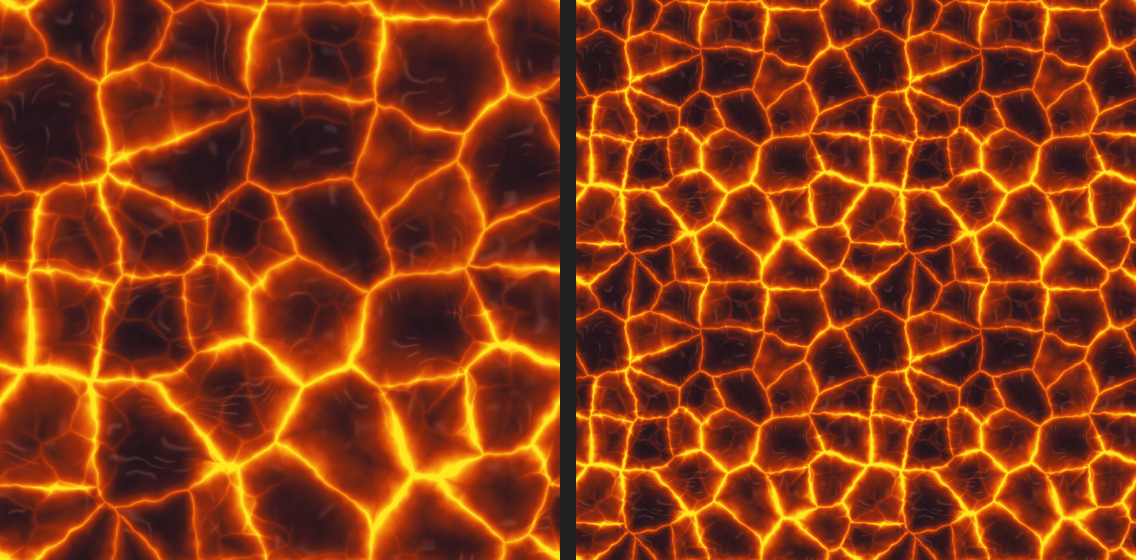
Left, the tile; right, the same tile 2 across and 2 down.
Give the GLSL for this texture, as a Shadertoy shader.

```glsl
// Cracked lava: dark crust plates with glowing, molten seams between them.
// A warped, wrapping Voronoi gives distance to the seams; exponential falloff
// turns it into heat, noise varies that heat, and a colour ramp paints it.

const float PLATES = 6.0;          // plates across the canvas
const float SHARDS = 13.0;         // fine secondary cracks across the canvas
const float WARP = 0.030;          // large bending of the seams
const float FINE_WARP = 0.010;     // small jaggedness of the seams
const float COOL_WIDTH = 0.10;     // glow reach in cool areas, in plates
const float HOT_WIDTH = 0.30;      // glow reach in hot areas
const float CORE_WIDTH = 0.035;    // bright thread inside each seam
const float CORE_HEAT = 0.24;
const float CRACK_HEAT = 0.20;
const float TURBULENCE = 0.30;
const float STROKE_COUNT = 45.0;   // density of the crust wrinkles
const float STROKE_LIGHT = 0.13;

const int STOPS = 7;
const vec3 RAMP[STOPS] = vec3[STOPS](
    vec3(0.14, 0.08, 0.10),  // cold crust
    vec3(0.26, 0.10, 0.10),  // crust
    vec3(0.42, 0.14, 0.08),  // warm crust
    vec3(0.59, 0.16, 0.05),  // red glow
    vec3(0.82, 0.27, 0.04),  // orange glow
    vec3(0.96, 0.56, 0.05),  // amber
    vec3(1.00, 0.90, 0.11)); // yellow melt
const float STOP_HEAT[STOPS] = float[STOPS](0.0, 0.13, 0.27, 0.44, 0.63, 0.83, 1.03);

vec2 hash2(vec2 cell, float seed) {
    vec3 p = fract(vec3(cell.xyx + seed * 7.31) * vec3(0.1031, 0.1030, 0.0973));
    p += dot(p, p.yzx + 33.33);
    return fract((p.xx + p.yz) * p.zy);
}

// Value noise that wraps after freq cells.
float noise(vec2 uv, float freq, float seed) {
    vec2 p = uv * freq;
    vec2 i = floor(p), f = p - i;
    f = f * f * f * (f * (f * 6.0 - 15.0) + 10.0);
    vec2 a = mod(i, freq), b = mod(i + 1.0, freq);
    float low = mix(hash2(a, seed).x, hash2(vec2(b.x, a.y), seed).x, f.x);
    float high = mix(hash2(vec2(a.x, b.y), seed).x, hash2(b, seed).x, f.x);
    return mix(low, high, f.y);
}

float fbm(vec2 uv, float freq, float seed) {
    float sum = 0.0, weight = 0.5;
    for (int octave = 0; octave < 4; octave++) {
        sum += weight * noise(uv, freq, seed + float(octave));
        freq *= 2.0;
        weight *= 0.55;
    }
    return sum;
}

vec2 warp(vec2 uv, float freq, float seed) {
    return vec2(noise(uv, freq, seed), noise(uv, freq, seed + 1.0)) - 0.5;
}

vec2 cellPoint(vec2 cell, float count, float seed) {
    return cell + 0.08 + 0.84 * hash2(mod(cell, count), seed);
}

// Returns distance to the nearest cell border and a random value of the cell.
vec2 voronoi(vec2 uv, float count, float seed) {
    vec2 p = uv * count, base = floor(p);
    vec2 homeCell = base, home = vec2(0.0);
    float nearest = 1e3;
    for (int y = -1; y <= 1; y++)
    for (int x = -1; x <= 1; x++) {
        vec2 cell = base + vec2(x, y);
        vec2 r = cellPoint(cell, count, seed) - p;
        if (dot(r, r) < nearest) {
            nearest = dot(r, r);
            home = r;
            homeCell = cell;
        }
    }
    float border = 1e3;
    for (int y = -2; y <= 2; y++)
    for (int x = -2; x <= 2; x++) {
        if (x == 0 && y == 0) continue;
        vec2 r = cellPoint(homeCell + vec2(x, y), count, seed) - p;
        border = min(border, dot(0.5 * (home + r), normalize(r - home)));
    }
    return vec2(max(border, 0.0), hash2(mod(homeCell, count), seed + 5.0).y);
}

vec3 lavaColor(float heat) {
    vec3 color = RAMP[0];
    for (int i = 1; i < STOPS; i++)
        color = mix(color, RAMP[i], clamp((heat - STOP_HEAT[i - 1]) / (STOP_HEAT[i] - STOP_HEAT[i - 1]), 0.0, 1.0));
    return color;
}

void mainImage(out vec4 fragColor, in vec2 fragCoord) {
    vec2 uv = fragCoord / iResolution.xy;
    vec2 bent = uv + WARP * warp(uv, 9.0, 11.0) + FINE_WARP * warp(uv, 28.0, 14.0)
              + 0.4 * FINE_WARP * warp(uv, 70.0, 17.0);

    // Hot and cool regions
    float region = 0.6 * noise(uv, 4.0, 21.0) + 0.4 * noise(bent, 10.0, 24.0);
    region = smoothstep(0.22, 0.78, region);

    // Seams with wide glow and a bright thread
    vec2 plate = voronoi(bent, PLATES, 2.0);
    float width = mix(COOL_WIDTH, HOT_WIDTH, region) * mix(0.75, 1.25, plate.y);
    float heat = exp(-plate.x / width) * mix(0.60, 1.04, region);
    heat += CORE_HEAT * mix(0.5, 1.0, region) * exp(-plate.x / CORE_WIDTH);

    // Thin secondary cracks
    float crack = exp(-voronoi(bent, SHARDS, 8.0).x / 0.06);
    heat += CRACK_HEAT * crack * smoothstep(0.35, 0.75, noise(uv, 7.0, 31.0));

    // Turbulent melt
    heat += TURBULENCE * (fbm(bent, 20.0, 41.0) - 0.51) * smoothstep(0.05, 0.6, heat);

    // Curved wrinkles on the crust
    float contour = sin(STROKE_COUNT * noise(bent, 9.0, 51.0) + 3.0 * noise(uv, 24.0, 54.0));
    float stroke = pow(0.5 + 0.5 * contour, 5.0) * smoothstep(0.45, 0.85, noise(uv, 34.0, 57.0));
    float crust = 1.0 - smoothstep(0.25, 0.6, heat);
    float grain = fbm(bent, 40.0, 61.0) - 0.51;
    vec3 color = lavaColor(heat + 0.10 * grain * crust);
    color += STROKE_LIGHT * stroke * crust * vec3(1.0, 0.62, 0.50);

    fragColor = vec4(clamp(color, 0.0, 1.0), 1.0);
}
```
